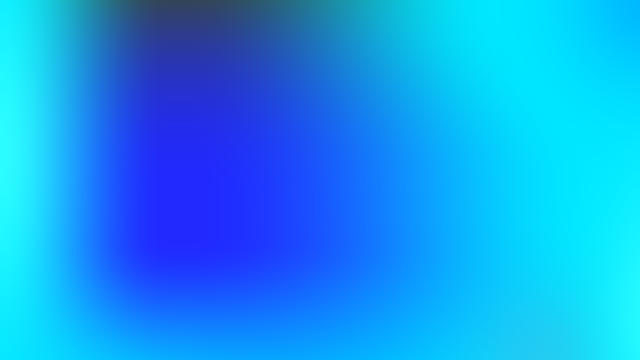
Give the GLSL for this background, as a Shadertoy shader.

```glsl
// A soft backdrop: a deep blue cloud on cyan, fading to slate along the top.
// Elliptical glows tint the cyan base; the cloud is a product of smooth ramps
// whose colour shifts with height.

const vec3 CYAN  = vec3(0.00, 0.91, 1.00);
const vec3 AQUA  = vec3(0.17, 0.99, 1.00);
const vec3 SKY   = vec3(0.00, 0.72, 1.00);
const vec3 TEAL  = vec3(0.16, 0.79, 0.94);
const vec3 BLUE  = vec3(0.13, 0.16, 1.00);
const vec3 SLATE = vec3(0.20, 0.27, 0.34);

// Gaussian falloff around a centre, with separate radii per axis.
float glow(vec2 p, vec2 centre, vec2 radius) {
    vec2 d = (p - centre) / radius;
    return exp(-dot(d, d));
}

// Cyan field with lighter edges and cooler patches.
vec3 baseColor(vec2 p) {
    vec3 color = CYAN;
    color = mix(color, SKY, 0.85 * glow(p, vec2(0.45, 0.00), vec2(0.30, 0.28)));
    color = mix(color, SKY, glow(p, vec2(1.02, 1.02), vec2(0.13, 0.26)));
    color = mix(color, TEAL, 0.85 * glow(p, vec2(0.85, 0.00), vec2(0.11, 0.20)));
    color = mix(color, AQUA, glow(p, vec2(0.00, 0.58), vec2(0.16, 0.42)));
    color = mix(color, AQUA, 0.9 * glow(p, vec2(1.02, 0.12), vec2(0.08, 0.34)));
    return color;
}

// Coverage of the cloud: steep on the left and below, long on the right.
float cloudMask(vec2 p) {
    float rightEdge = 0.93 - 0.15 * smoothstep(0.5, 1.0, p.y);
    float left = smoothstep(0.0, 0.26, p.x);
    float right = 1.0 - smoothstep(0.30, rightEdge, p.x);
    float bottom = smoothstep(-0.13, 0.34, p.y);
    return left * right * bottom;
}

// Pure blue in the body, darkening to slate towards the top.
vec3 cloudColor(float height) {
    float rise = clamp((height - 0.45) / 0.55, 0.0, 1.0);
    return mix(BLUE, SLATE, rise * rise);
}

void mainImage(out vec4 fragColor, in vec2 fragCoord) {
    vec2 p = fragCoord / iResolution.xy;
    vec3 color = mix(baseColor(p), cloudColor(p.y), cloudMask(p));
    fragColor = vec4(color, 1.0);
}
```
